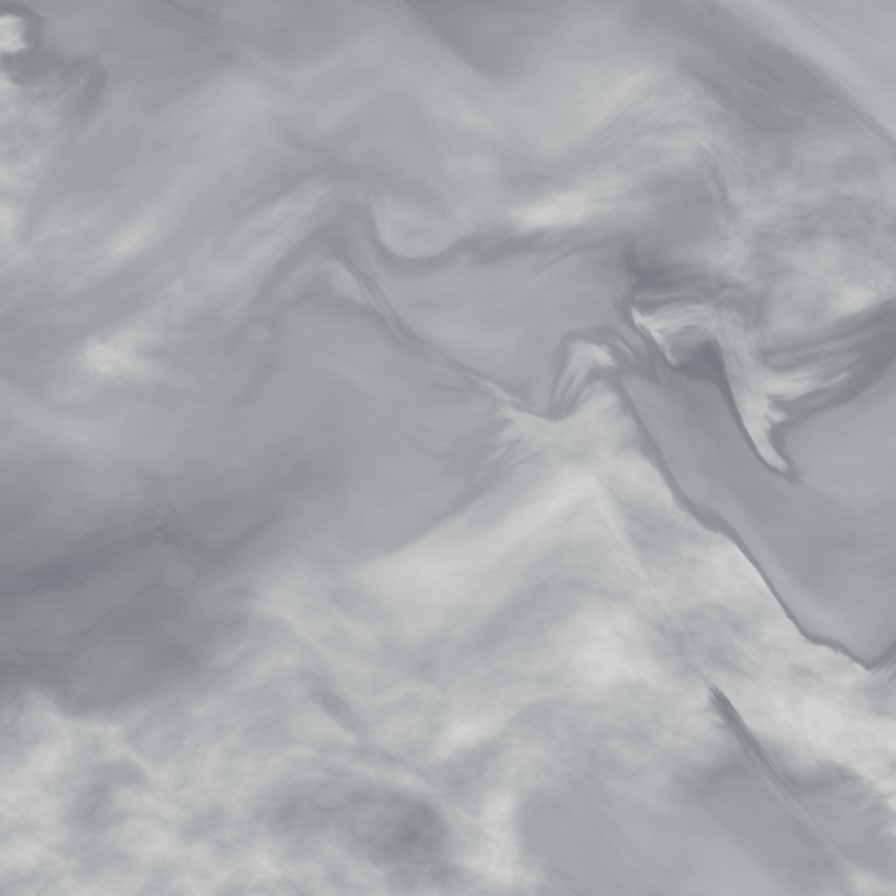
Reproduce this texture procedurally as a Shadertoy shader.

```glsl
// Grey storm clouds seen from above: broad hazy swirls, thin wisps and bright
// banks with dark broken rims. Layered sines bend the plane, and smooth
// cellular noise summed over several scales supplies the cloud density.

vec2 hash2(vec2 p) {
    vec3 q = fract(p.xyx * vec3(0.1031, 0.1030, 0.0973));
    q += dot(q, q.yzx + 33.33);
    return fract((q.xx + q.yz) * q.zy);
}

// Smooth cellular noise in -1..1: random cell values blended by distance
float cellNoise(vec2 p) {
    vec2 cell = floor(p);
    vec2 inCell = p - cell;
    float total = 0.0;
    float weights = 0.0;
    for (int y = -1; y <= 1; y++) {
        for (int x = -1; x <= 1; x++) {
            vec2 offset = vec2(x, y);
            vec2 site = offset + 0.25 + 0.5 * hash2(cell + offset);
            vec2 away = site - inCell;
            float w = max(0.0, 1.0 - dot(away, away) / 1.5625);
            w *= w * w;
            total += w * hash2(cell + offset + 57.0).x;
            weights += w;
        }
    }
    return 2.0 * total / weights - 1.0;
}

// Sum of cellular noise, each layer turned, twice as fine and fainter by fade
float cloudLayers(vec2 p, int count, float fade) {
    mat2 turnAndDouble = mat2(1.6, 1.2, -1.2, 1.6);
    float sum = 0.0;
    float amplitude = 0.5;
    for (int i = 0; i < count; i++) {
        sum += amplitude * cellNoise(p);
        p = turnAndDouble * p + 11.7;
        amplitude *= fade;
    }
    return sum;
}

// Bends the plane into eddies with layered sines
vec2 swirl(vec2 p, float strength) {
    float frequency = 6.0;
    for (int i = 0; i < 5; i++) {
        float phase = 1.9 * float(i);
        p += strength / frequency * sin(frequency * p.yx + vec2(phase, phase + 2.3));
        p += 0.3 * strength / frequency * sin(1.7 * frequency * (p.x + p.y) + phase);
        frequency *= 1.6;
    }
    return p;
}

// Cool grey ramp: bluish in the dark gaps, nearly neutral in the light
vec3 cloudColor(float light) {
    vec3 gapTint = vec3(-0.019, 0.0, 0.027);
    vec3 midTint = vec3(-0.018, 0.0, 0.006);
    vec3 topTint = vec3(-0.005, 0.0, 0.005);
    vec3 tint = mix(gapTint, midTint, smoothstep(0.49, 0.61, light));
    return light + mix(tint, topTint, smoothstep(0.64, 0.78, light));
}

void mainImage(out vec4 fragColor, in vec2 fragCoord) {
    vec2 p = fragCoord / iResolution.y;
    vec2 flow = swirl(p, 0.36);

    // The middle stays calm, the surroundings carry the strong clouds
    vec2 fromCalm = (p - vec2(0.42, 0.52)) * vec2(1.0, 0.85);
    float storminess = smoothstep(0.05, 0.4, length(fromCalm));

    // Broad haze, drawn-out wisps and thin dark creases between them
    float haze = cloudLayers(flow * vec2(2.8, 4.4) + 3.1, 5, 0.5);
    float wisps = cloudLayers(flow * vec2(6.0, 14.0) + 19.0, 5, 0.55);
    float crease = smoothstep(0.07, 0.0, abs(wisps)) * smoothstep(0.1, -0.2, haze);

    // Bright banks whose edges run from crisp to diffuse
    float bankHeight = cloudLayers(flow * vec2(3.0, 4.6) + 41.0, 7, 0.53) - 0.04;
    float softness = smoothstep(-0.3, 0.35, cellNoise(p * 4.0 + 4.0));
    float bank = smoothstep(0.0, mix(0.06, 0.35, softness), bankHeight);
    float rimOffset = (bankHeight + 0.03) / 0.05;
    float rim = (1.0 - softness) * exp(-rimOffset * rimOffset);

    // Fine ragged lumps, strongest on the banks
    float lumps = cloudLayers(p * vec2(10.0, 13.0) + flow * vec2(4.0, 7.0), 5, 0.6);

    float light = 0.606 + 0.18 * haze + 0.08 * wisps - 0.018 * crease;
    light += 0.05 * (p.x - 0.5);
    light += mix(0.35, 1.0, storminess) * (0.105 * bank - 0.075 * rim);
    light += mix(0.03, 0.15, bank * storminess) * lumps;
    fragColor = vec4(cloudColor(clamp(light, 0.43, 0.82)), 1.0);
}
```
